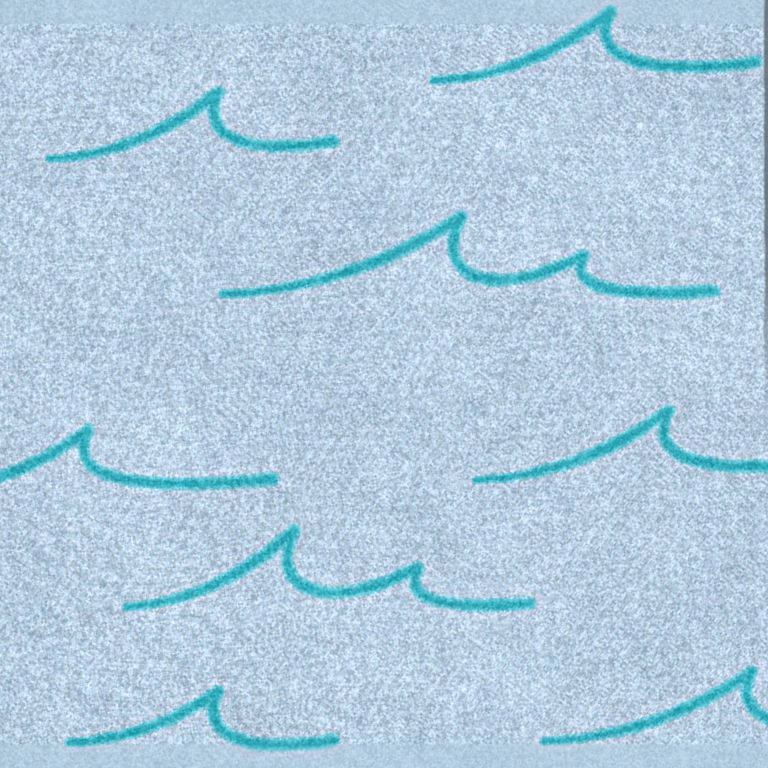
This pattern is drawn by a three.js fragment shader. Its source:

```glsl
#define PAPER vec3(0.720, 0.809, 0.886)
#define INK_DEEP vec3(0.19, 0.67, 0.73)
#define INK_LIGHT vec3(0.40, 0.785, 0.845)
#define HALO vec3(0.765, 0.81, 0.89)
#define EDGE_SHADE vec3(0.36, 0.40, 0.43)
#define GRAIN_SCALE 330.0
#define GRAIN_CONTRAST 0.37
#define GRAIN_TINT 0.06
#define MOTTLE 0.065
#define PEN_RADIUS 0.0078
#define BAND_HEIGHT 0.031
#define CURVE_STEPS 12

varying vec2 vUv;

float hash(vec2 p) {
  return fract(sin(dot(p, vec2(127.1, 311.7))) * 43758.5453);
}

float noise(vec2 p) {
  vec2 i = floor(p), f = fract(p);
  f = f * f * (3.0 - 2.0 * f);
  return mix(mix(hash(i), hash(i + vec2(1.0, 0.0)), f.x),
             mix(hash(i + vec2(0.0, 1.0)), hash(i + 1.0), f.x), f.y);
}

vec2 bezier(vec2 a, vec2 b, vec2 c, vec2 d, float t) {
  float s = 1.0 - t;
  return s * s * s * a + 3.0 * s * s * t * b + 3.0 * s * t * t * c + t * t * t * d;
}

// Distance to a curved stroke, in pen radii; the pen swells from its starting pressure
float stroke(vec2 p, vec2 a, vec2 b, vec2 c, vec2 d, float pressure) {
  float nearest = 100.0;
  vec2 from = a;
  for (int i = 1; i <= CURVE_STEPS; i++) {
    float t = float(i) / float(CURVE_STEPS);
    vec2 to = bezier(a, b, c, d, t);
    vec2 v = to - from, q = p - from;
    float len = length(q - v * clamp(dot(q, v) / dot(v, v), 0.0, 1.0));
    nearest = min(nearest, len / (PEN_RADIUS * mix(pressure, 1.0, min(t * 1.6, 1.0))));
    from = to;
  }
  return nearest;
}

// Long slope climbing to the crest at the origin
float rise(vec2 p, vec2 start) {
  vec2 bend = start * vec2(0.47, 0.94);
  return stroke(p, start, mix(start, bend, 0.667), bend * 0.667, vec2(0.0), 0.65);
}

// Hook dropping from the crest and running out to the right
float fall(vec2 p, vec2 reach, float depth) {
  return stroke(p, vec2(0.0), depth * vec2(-0.4, -0.75),
                depth * vec2(0.3, -1.25), reach, 0.9);
}

// Three staggered lanes per row: right, left and a double crest between
vec2 crestPosition(float row, float lane) {
  float y = 0.985 - 0.61 * row + 0.09 * row * row;
  if (lane < 0.5) return vec2(0.795 + 0.06 * row + 0.016 * row * row, y);
  if (lane < 1.5) return vec2(0.2 + 0.085 * cos(3.14159 * row), y - max(0.105 - 0.08 * row, 0.025));
  return vec2(0.6 - 0.216 * row, y - 0.268 + 0.113 * row);
}

float waves(vec2 p) {
  float d = 100.0;
  for (int i = 0; i < 8; i++) {
    float row = floor((float(i) + 0.5) / 3.0);
    float lane = float(i) - 3.0 * row;
    vec2 q = p - crestPosition(row, lane);
    if (abs(q.x) > 0.4 || abs(q.y + 0.05) > 0.13) continue;
    if (lane > 1.5) {
      vec2 secondCrest = vec2(0.16, -0.05);
      d = min(d, rise(q, vec2(-0.31 + 0.09 * row, -0.1)));
      d = min(d, fall(q, secondCrest, 0.093));
      d = min(d, fall(q - secondCrest, vec2(0.17 - 0.025 * row, -0.046), 0.045));
    } else if (lane > 0.5) {
      d = min(d, rise(q, vec2(-0.22 + 0.012 * row, -0.087 + 0.01 * row)));
      d = min(d, fall(q, vec2(0.195 - 0.045 * cos(3.14159 * row), -0.064), 0.068));
    } else {
      d = min(d, rise(q, vec2(-0.23 - 0.02 * row, -0.09)));
      d = min(d, fall(q, vec2(0.19, -0.066), 0.07));
    }
  }
  return d;
}

void main() {
  vec2 p = vUv;

  // Paper grain turned off the axes, over broad and middling mottle
  vec2 g = mat2(0.8, 0.6, -0.6, 0.8) * p * GRAIN_SCALE;
  float grain = 0.6 * noise(g) + 0.4 * noise(g.yx * 1.5 + 17.3) - 0.5;
  float mottle = 0.8 * noise(g * 0.3 + 5.1) + 0.5 * noise(g * 0.11) + 0.5 * noise(p * 9.0) - 0.9;
  vec3 tint = vec3(noise(g + 41.0), 0.5, noise(g + 83.0)) - 0.5;

  // The bands along top and bottom are calmer
  float band = 1.0 - smoothstep(BAND_HEIGHT - 0.002, BAND_HEIGHT + 0.002, min(p.y, 1.0 - p.y));
  vec3 speckle = grain * GRAIN_CONTRAST + mottle * MOTTLE + tint * GRAIN_TINT;
  speckle *= mix(1.0, 0.4, band);
  vec3 color = PAPER - band * vec3(0.02, 0.008, 0.006);

  // Soft crayon strokes with a pale halo and ragged edges
  float d = waves(p) + 0.25 * grain + 0.3 * (noise(p * 70.0) - 0.5);
  float ink = 1.0 - smoothstep(0.75, 1.45, d);
  color = mix(color, HALO, 0.7 * (1.0 - smoothstep(1.4, 3.0, d)));
  color = mix(color, INK_LIGHT, ink);
  color = mix(color, INK_DEEP, 1.0 - smoothstep(0.2, 0.95, d));
  color += speckle * (1.0 - 0.35 * ink);

  // Worn shadow along the upper right edge of the sheet
  float worn = smoothstep(0.9945, 0.9985, p.x + 0.002 * noise(p * 40.0));
  color = mix(color, EDGE_SHADE, worn * smoothstep(0.4, 0.7, p.y) * 0.8);

  gl_FragColor = vec4(color, 1.0);
}
```
